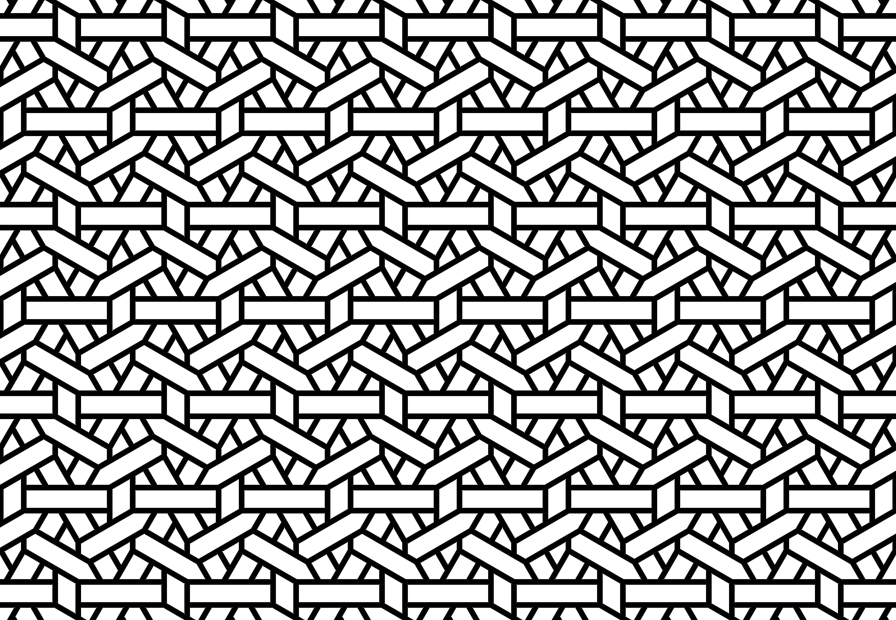
This pattern is drawn by a WebGL 1 fragment shader. Its source:

```glsl
precision highp float;
// Black outlines of white straps woven over a triangular lattice, with every second row mirrored.
uniform vec2 u_resolution;

const float ROW = 0.8660254;  // row height, for a lattice period of 1
const float K = 0.5773503;    // tangent of 30 degrees
const float W = 0.1056624;    // half width of a strap

float segmentDist(vec2 p, vec2 a, vec2 b) {
  vec2 ab = b - a;
  vec2 ap = p - a;
  return length(ap - ab * clamp(dot(ap, ab) / dot(ab, ab), 0.0, 1.0));
}

// Outlines of one motif, with its origin midway between two uprights of the lower row
float motifDist(vec2 p) {
  vec2 corner = vec2(-W, 0.5 - W);
  vec2 foot = vec2(1.7320508 * W, W);
  vec2 shoulder = vec2(0.5 * K);

  // Horizontal strap and both sides of the upright
  float d = segmentDist(p, vec2(W - 0.5, W), vec2(0.5 - W, W));
  d = min(d, segmentDist(p, vec2(-0.5 - W, 0.0), vec2(-0.5 - W, W)));
  d = min(d, segmentDist(p, vec2(W - 0.5, 0.0), vec2(W - 0.5, W + 2.0 * W * K)));

  // Slanted strap: lower side, upper side, blunt end
  d = min(d, segmentDist(p, vec2(-0.5 - W, W), corner));
  d = min(d, segmentDist(p, vec2(-0.5 - 2.0 * W, 0.5 * K), vec2(-2.0 * W, K)));
  d = min(d, segmentDist(p, corner, vec2(-W, K * (1.0 - W))));

  // Steep straps crossing underneath
  d = min(d, segmentDist(p, foot, shoulder));
  d = min(d, segmentDist(p, vec2(-foot.x, W), vec2(-shoulder.x, shoulder.y)));
  d = min(d, segmentDist(p, vec2(K * W, W), corner));
  d = min(d, segmentDist(p, vec2(0.0, 2.0 * W), vec2(W, 0.5 - W)));
  return d;
}

void main() {
  float scale = 8.225 / u_resolution.x;
  vec2 p = (gl_FragCoord.xy - 0.5 * u_resolution) * scale;
  p.y += 0.004;

  // Split into rows and mirror the odd ones
  float row = floor(p.y / ROW);
  float y = p.y - row * ROW;
  float x = mod(row, 2.0) < 0.5 ? p.x - 0.5 : -p.x;
  x = fract(x + 0.5) - 0.5;

  // Each motif also appears upside down, half a period along
  float d = 1.0;
  for (int i = -1; i <= 1; i++) {
    float shifted = x + float(i);
    d = min(d, motifDist(vec2(shifted, y)));
    d = min(d, motifDist(vec2(shifted - 0.5, ROW - y)));
  }

  float paper = smoothstep(-0.75, 0.75, (d - 0.0258) / scale);
  gl_FragColor = vec4(vec3(mix(0.005, 1.0, paper)), 1.0);
}
```
